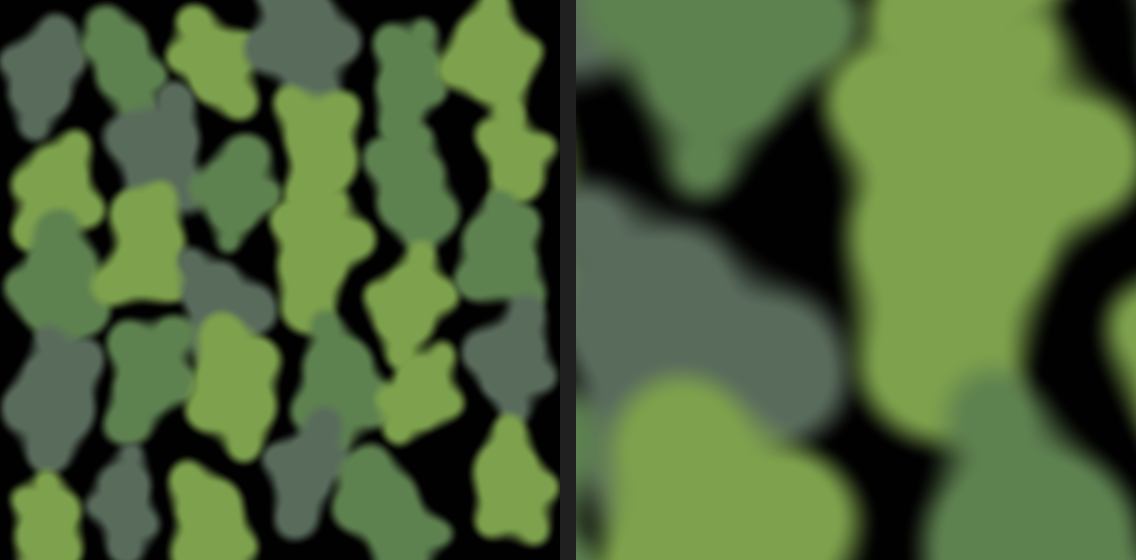
Left: the whole. Right: its middle third, enlarged.
Give the GLSL for this pattern, as a WebGL 2 fragment shader.

```glsl
#version 300 es
precision highp float;
// Soft-edged, lumpy upright blobs in lime, leaf green and grey-green on black.

uniform vec2 u_resolution;
out vec4 fragColor;

const vec2 GRID = vec2(6.0, 5.0);
const float HALF_PI = 1.570796;
const float EDGE_SOFTNESS = 0.0125;

const vec3 BACKGROUND = vec3(0.003);
const vec3 LIME = vec3(0.490, 0.630, 0.298);
const vec3 LEAF = vec3(0.367, 0.505, 0.312);
const vec3 GREY = vec3(0.350, 0.422, 0.360);

vec2 hash2(vec2 p) {
    vec3 q = fract(p.xyx * vec3(0.1031, 0.1030, 0.0973));
    q += dot(q, q.yzx + 33.33);
    return fract((q.xx + q.yz) * q.zy);
}

// Gradient noise, roughly -0.7 to 0.7
float cornerSlope(vec2 corner, vec2 offset) {
    return dot(hash2(corner + 71.0) * 2.0 - 1.0, offset);
}

float gradientNoise(vec2 p) {
    vec2 i = floor(p);
    vec2 f = p - i;
    vec2 w = f * f * f * (f * (f * 6.0 - 15.0) + 10.0);
    vec2 x = vec2(1.0, 0.0);
    float low = mix(cornerSlope(i, f), cornerSlope(i + x, f - x), w.x);
    float high = mix(cornerSlope(i + x.yx, f - x.yx), cornerSlope(i + 1.0, f - 1.0), w.x);
    return mix(low, high, w.y);
}

float smoothMin(float a, float b, float k) {
    float h = max(k - abs(a - b), 0.0) / k;
    return min(a, b) - 0.25 * h * h * k;
}

vec2 rotate(vec2 p, float angle) {
    float c = cos(angle), s = sin(angle);
    return vec2(c * p.x - s * p.y, s * p.x + c * p.y);
}

// Upright capsule body
float capsule(vec2 p, float halfLength, float radius) {
    p.y -= clamp(p.y, -halfLength, halfLength);
    return length(p) - radius;
}

// Body with four lobes of random size, pushed out around it
float blobDistance(vec2 p, vec2 cell) {
    vec2 shape = hash2(cell + 11.0);
    float size = mix(0.90, 1.20, shape.x);
    p = rotate(p, (shape.y - 0.5) * 0.9) / size;
    float d = capsule(p, 0.022, 0.054);
    for (int i = 0; i < 4; i++) {
        vec2 random = hash2(cell + 23.0 + 7.0 * float(i));
        float angle = float(i) * HALF_PI + (random.x - 0.5) * 1.3;
        vec2 center = vec2(0.054, 0.088) * vec2(cos(angle), sin(angle));
        float radius = mix(0.020, 0.043, random.y);
        d = smoothMin(d, length(p - center) - radius, 0.028);
    }
    return d * size;
}

// Staggered rows and columns with a small random shift
vec2 blobCenter(vec2 cell) {
    vec2 jitter = (hash2(cell + 5.0) - 0.5) * vec2(0.32, 0.30);
    vec2 stagger = (mod(cell.yx, 2.0) - 0.5) * vec2(0.20, 0.22);
    vec2 center = (cell + 0.5 + jitter + stagger) / GRID;
    return mix(vec2(0.5), center, 0.97);
}

// Evenly spread sequence keeps the colour shares steady
vec3 blobColor(vec2 cell) {
    float pick = fract((cell.x + cell.y * GRID.x) * 0.618 + 0.13);
    return pick < 0.41 ? LIME : pick < 0.73 ? LEAF : GREY;
}

void main() {
    vec2 uv = gl_FragCoord.xy / u_resolution;
    vec2 warp = vec2(gradientNoise(uv * 7.0), gradientNoise(uv * 7.0 + 40.0));
    vec2 p = uv + 0.014 * warp;
    vec2 home = floor(p * GRID);

    // Layer nearby blobs from the top row down
    vec3 color = BACKGROUND;
    for (int y = 1; y >= -1; y--) {
        for (int x = -1; x <= 1; x++) {
            vec2 cell = home + vec2(x, y);
            if (any(lessThan(cell, vec2(0.0))) || any(greaterThanEqual(cell, GRID))) continue;
            float d = blobDistance(p - blobCenter(cell), cell);
            float cover = 1.0 - smoothstep(-EDGE_SOFTNESS, EDGE_SOFTNESS, d);
            color = mix(color, blobColor(cell), cover);
        }
    }
    fragColor = vec4(color, 1.0);
}
```
